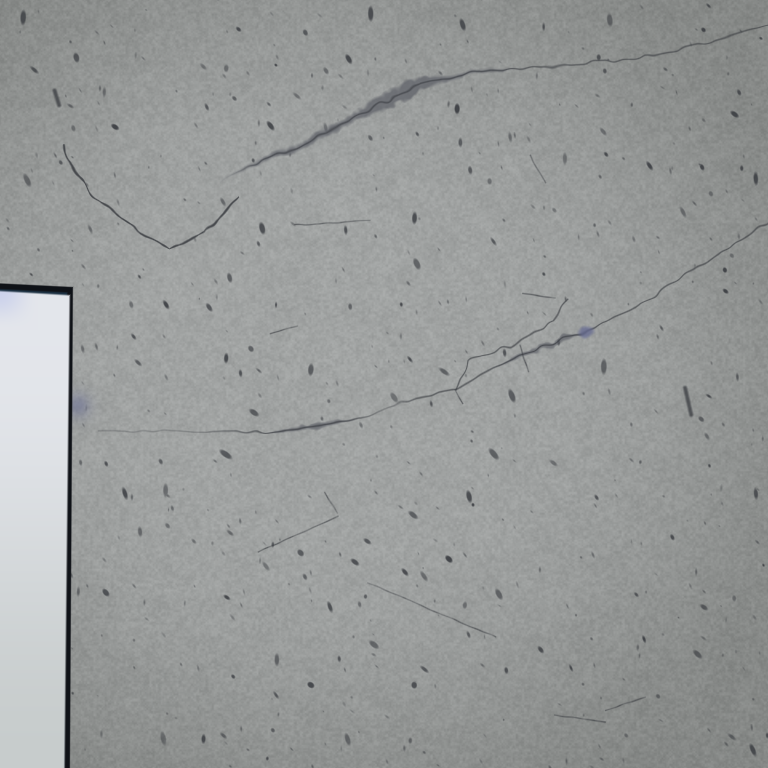
Reproduce this texture procedurally as a Shadertoy shader.

```glsl
#define WALL_LIGHT vec3(0.628, 0.638, 0.635)
#define WALL_DARK vec3(0.525, 0.535, 0.528)
#define INK vec3(0.20, 0.21, 0.23)
#define SMUDGE vec3(0.36, 0.37, 0.40)
#define BLUE_STAIN vec3(0.40, 0.42, 0.57)
#define GRAIN 0.085
#define JITTER 0.006
#define HAIRLINE 0.0010

const vec2 UPPER[12] = vec2[12](
    vec2(.286, .762), vec2(.326, .785), vec2(.391, .811), vec2(.449, .841),
    vec2(.501, .867), vec2(.547, .891), vec2(.625, .909), vec2(.677, .909),
    vec2(.755, .917), vec2(.833, .924), vec2(.924, .945), vec2(1.01, .970));
const vec2 LOWER[12] = vec2[12](
    vec2(.130, .437), vec2(.234, .439), vec2(.345, .437), vec2(.417, .445),
    vec2(.469, .454), vec2(.540, .482), vec2(.592, .492), vec2(.677, .538),
    vec2(.762, .568), vec2(.833, .603), vec2(.898, .646), vec2(1.01, .716));
// Entries 0-6 are the left V crack, 7-11 the branch of the lower crack
const vec2 SIDE[12] = vec2[12](
    vec2(.081, .811), vec2(.091, .785), vec2(.130, .736), vec2(.182, .698),
    vec2(.221, .676), vec2(.267, .698), vec2(.310, .743),
    vec2(.592, .492), vec2(.612, .529), vec2(.658, .547), vec2(.723, .583), vec2(.738, .609));
const vec4 SCRATCHES[11] = vec4[11](
    vec4(.384, .707, .482, .713), vec4(.336, .281, .440, .328),
    vec4(.479, .241, .645, .171), vec4(.352, .566, .388, .576),
    vec4(.423, .359, .439, .332), vec4(.723, .069, .788, .060),
    vec4(.788, .075, .840, .092), vec4(.690, .798, .710, .762),
    vec4(.677, .551, .688, .516), vec4(.592, .492, .602, .475),
    vec4(.681, .618, .723, .612));

float hash(vec2 p) {
    return fract(sin(dot(p, vec2(12.9898, 78.233))) * 43758.5453);
}

float noise(vec2 p) {
    vec2 i = floor(p), f = fract(p);
    f = f * f * (3.0 - 2.0 * f);
    return mix(mix(hash(i), hash(i + vec2(1, 0)), f.x),
               mix(hash(i + vec2(0, 1)), hash(i + 1.0), f.x), f.y);
}

float segment(vec2 p, vec2 a, vec2 b) {
    vec2 ab = b - a;
    return length(p - a - ab * clamp(dot(p - a, ab) / dot(ab, ab), 0.0, 1.0));
}

float polyline(vec2 p, vec2 points[12], int first, int last) {
    float d = 1.0;
    for (int i = first; i < last; i++) d = min(d, segment(p, points[i], points[i + 1]));
    return d;
}

float bump(float x, float center, float width) {
    float t = (x - center) / width;
    return exp(-t * t);
}

float fill(float d, float soft) {
    return 1.0 - smoothstep(-soft, soft, d);
}

// One leaning, elongated speck in some cells of a grid
float specks(vec2 p, float cells, float chance, float size, float soft) {
    vec2 id = floor(p * cells);
    float seed = hash(id + cells);
    vec2 center = 0.2 + 0.6 * vec2(hash(id + 3.7), hash(id + 8.1));
    vec2 q = (fract(p * cells) - center) / cells;
    float angle = mix(-0.1, 1.0, hash(id + 5.3));
    float c = cos(angle), s = sin(angle);
    q = vec2(c * q.x + s * q.y, c * q.y - s * q.x);
    float radius = size * mix(0.5, 1.2, hash(id + 1.9));
    float stretch = mix(1.2, 2.8, hash(id + 6.4));
    float d = length(q * vec2(1.0, 1.0 / stretch)) - radius;
    return step(seed, chance) * fill(d, soft) * mix(0.5, 1.0, hash(id + 2.2));
}

// Bright pane at the left with a dark frame
vec3 addPane(vec3 color, vec2 p, float soft) {
    float h = p.y / 0.63;
    float outer = max(p.x - mix(.091, .095, h), p.y - .631 + .05 * p.x);
    float inner = max(p.x - mix(.084, .091, h), p.y - .621 + .06 * p.x);
    vec3 glass = mix(vec3(.78, .80, .80), vec3(.89, .90, .92), smoothstep(0.0, 0.55, p.y));
    glass = mix(glass, vec3(.76, .79, .92), 0.7 * smoothstep(.57, .62, p.y) * (1.0 - smoothstep(0.0, .05, p.x)));
    vec3 frame = mix(vec3(.06, .07, .09), vec3(.12, .22, .30), smoothstep(-.006, -.009, outer) * 0.8);
    color = mix(color, frame, fill(outer, soft));
    return mix(color, glass, fill(inner, soft * 1.5));
}

void mainImage(out vec4 fragColor, in vec2 fragCoord) {
    vec2 p = fragCoord / iResolution.xy;
    float soft = max(0.0012, 0.8 / iResolution.y);

    // Wall shade and grain
    vec2 fromLight = (p - vec2(.42, .52)) * vec2(1.0, 1.1);
    vec3 color = mix(WALL_LIGHT, WALL_DARK, smoothstep(0.02, 0.50, dot(fromLight, fromLight)));
    color += GRAIN * (0.6 * noise(p * 260.0) + 0.4 * noise(p * 480.0) - 0.5);
    color += 0.018 * (noise(p * vec2(30.0, 60.0)) - 0.5);

    // Scattered specks
    float dots = max(specks(p, 16.0, 0.30, .0030, soft), specks(p + .37, 23.0, 0.20, .0022, soft));
    dots = max(dots, 0.65 * specks(p + .13, 48.0, 0.18, .0012, soft));
    color = mix(color, INK, 0.85 * dots);

    // Cracks, with ragged edges
    vec2 ragged = vec2(noise(p * 75.0), noise(p * 75.0 + 31.0)) - 0.5;
    vec2 q = p + JITTER * ragged;
    float patchy = noise(p * 150.0);
    float upper = polyline(q, UPPER, 0, 11);
    float upperWidth = .011 * bump(p.x, .525, .055) + .005 * bump(p.x, .40, .085) + .002 * bump(p.x, .64, .05);
    float upperBody = fill(upper - upperWidth * (0.5 + 0.6 * patchy), .003) * smoothstep(0.0, .003, upperWidth);
    color = mix(color, SMUDGE, 0.7 * upperBody);
    color = mix(color, INK, fill(upper - HAIRLINE, soft) * 0.55 * smoothstep(.28, .36, p.x));

    float lower = polyline(q, LOWER, 0, 11);
    float lowerWidth = .005 * bump(p.x, .405, .05) + .006 * bump(p.x, .71, .05);
    float lowerBody = fill(lower - lowerWidth * (0.3 + 0.7 * patchy), .002) * smoothstep(0.0, .003, lowerWidth);
    color = mix(color, SMUDGE, 0.65 * lowerBody);
    float lowerFade = mix(0.25, 0.6, smoothstep(.22, .36, p.x)) * (1.0 - 0.5 * bump(p.x, .50, .03));
    color = mix(color, INK, lowerFade * fill(lower - HAIRLINE, soft));

    float side = polyline(q, SIDE, 0, 6);
    float branch = polyline(q, SIDE, 7, 11);
    color = mix(color, INK, 0.8 * fill(side - HAIRLINE * (0.6 + patchy), soft));
    color = mix(color, INK, 0.6 * fill(branch - HAIRLINE, soft));

    // Fine scratches and two heavier nicks
    float scratch = 1.0;
    for (int i = 0; i < 11; i++) scratch = min(scratch, segment(p + 0.3 * JITTER * ragged, SCRATCHES[i].xy, SCRATCHES[i].zw));
    color = mix(color, INK, (0.3 + 0.4 * patchy) * fill(scratch - 0.8 * HAIRLINE, soft));
    float nick = min(segment(p, vec2(.892, .495), vec2(.900, .460)), segment(p, vec2(.071, .882), vec2(.077, .863)));
    color = mix(color, INK, 0.7 * fill(nick - .0025, .002));

    // Blue stains
    float stain = 0.55 * exp(-dot(p - vec2(.101, .472), p - vec2(.101, .472)) / .00025);
    stain += 0.75 * fill(length((q - vec2(.762, .568)) * vec2(.7, 1.0)) - .006, .003);
    color = mix(color, BLUE_STAIN, stain);

    fragColor = vec4(addPane(color, p, soft), 1.0);
}
```
